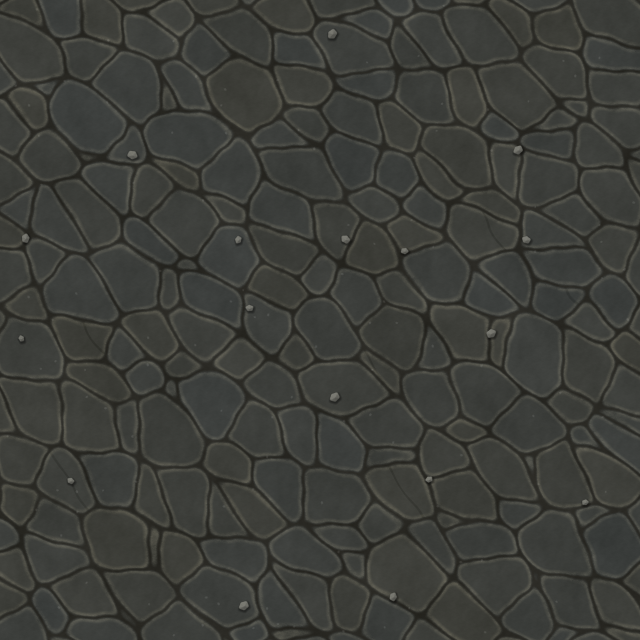
This texture is drawn by a WebGL 2 fragment shader. Its source:

```glsl
#version 300 es
precision highp float;
// Dark cobbles with pale worn rims, narrow soft joints and a few scattered chips.
// Stones are cells of a weighted Voronoi diagram, stretched along a falling
// diagonal; layered sines mottle the faces and make the joints wander.

uniform vec2 u_resolution;
out vec4 fragColor;

vec3 hash3(vec2 p) {
  vec3 h = fract(p.xyx * vec3(0.1031, 0.1030, 0.0973));
  h += dot(h, h.yxz + 33.33);
  return fract((h.xxy + h.yzz) * h.zyx);
}

// Layered sines, roughly -1 to 1
float mottle(vec2 p) {
  float sum = 0.0, amp = 0.55;
  for (int i = 0; i < 7; i++) {
    p = mat2(0.8, 0.6, -0.6, 0.8) * p * 1.9 + 1.7;
    sum += amp * sin(p.x + 1.4 * sin(p.y * 1.3)) * sin(p.y + sin(p.x * 0.7));
    amp *= 0.8;
  }
  return sum;
}

float smoothMin(float a, float b, float k) {
  float h = max(k - abs(a - b), 0.0) / k;
  return min(a, b) - 0.25 * h * h * k;
}

// Site of a cell in xy, its weight in z
vec3 stoneSite(vec2 cell) {
  vec3 h = hash3(cell + 40.0);
  return vec3(cell + 0.04 + 0.92 * h.xy, 0.62 * h.z);
}

// Distance to the joint in x, cell id in yz; offset from the site is returned too
vec3 cobbles(vec2 uv, out vec2 offset) {
  mat2 stretch = mat2(12.0, 0.0, 0.0, 16.5) * mat2(0.8, 0.6, -0.6, 0.8);
  vec2 q = stretch * uv;
  vec2 home = floor(q), nearest = home;
  float best = 1e3;
  for (int y = -2; y <= 2; y++)
    for (int x = -2; x <= 2; x++) {
      vec2 cell = home + vec2(x, y);
      vec3 s = stoneSite(cell);
      float power = dot(q - s.xy, q - s.xy) - s.z;
      if (power < best) { best = power; nearest = cell; offset = q - s.xy; }
    }
  vec2 site = stoneSite(nearest).xy;
  float edge = 1.0;
  for (int y = -2; y <= 2; y++)
    for (int x = -2; x <= 2; x++) {
      if (x == 0 && y == 0) continue;
      vec3 s = stoneSite(nearest + vec2(x, y));
      float power = dot(q - s.xy, q - s.xy) - s.z;
      // Dividing by the gradient gives the distance in canvas units
      float d = 0.5 * (power - best) / length((s.xy - site) * stretch);
      edge = smoothMin(edge, d, 0.009);
    }
  return vec3(edge, nearest);
}

// Signed distance to scattered rounded chips, negative inside
float chips(vec2 uv, float count, float chance, float radius) {
  vec2 cell = floor(uv * count);
  vec3 h = hash3(cell + count);
  if (h.z > chance) return 1.0;
  vec2 r = uv - (cell + 0.2 + 0.6 * h.xy) / count;
  float angle = atan(r.y, r.x) + 6.28 * h.x;
  float size = radius * (0.6 + 0.4 * h.z / chance);
  return length(r) * (1.0 + 0.1 * sin(2.0 * angle) + 0.06 * sin(5.0 * angle)) - size;
}

void main() {
  vec2 uv = gl_FragCoord.xy / u_resolution.y;
  float grain = mottle(uv * 16.0);
  vec2 wander = 0.0022 * sin(uv.yx * 47.0 + 2.0 * sin(uv * 31.0))
              + 0.0008 * sin(uv.yx * 160.0 + uv * 90.0);
  vec2 offset;
  vec3 stone = cobbles(uv + wander, offset);
  float edge = stone.x + 0.0004 * grain;
  vec3 tint = hash3(stone.yz + 7.0);

  // Faces, from olive to slate
  vec3 face = mix(vec3(0.240, 0.242, 0.220), vec3(0.232, 0.243, 0.236), tint.x);
  face += 0.016 * (tint.y - 0.5) + 0.015 * grain;

  // A fine crack across a few stones
  float crack = abs(offset.y + 0.5 * offset.x - 0.15 + 0.03 * sin(offset.x * 7.0));
  face -= 0.035 * step(0.96, tint.z) * (1.0 - smoothstep(0.01, 0.05, crack));

  // Joints of uneven depth and worn rims
  float depth = 0.5 + 0.5 * sin(uv.x * 23.0 + 2.0 * sin(uv.y * 29.0));
  vec3 joint = vec3(0.148, 0.144, 0.124) + 0.022 * depth + 0.012 * grain;
  vec3 color = mix(joint, face, smoothstep(-0.0003, 0.0043, edge));
  float rim = smoothstep(0.0015, 0.0044, edge) * (1.0 - smoothstep(0.0046, 0.0098, edge));
  color += rim * vec3(0.073, 0.067, 0.052) * (0.9 + 0.5 * grain);

  // Faint pale specks
  float speck = chips(uv, 27.0, 0.16, 0.0018);
  color += 0.07 * (1.0 - smoothstep(-0.001, 0.0015, speck));

  // Pale chips with a shadow below and a lit upper side
  float chip = chips(uv, 7.0, 0.36, 0.0075);
  float shadow = chips(uv + vec2(-0.001, 0.002), 7.0, 0.36, 0.0075);
  color *= 1.0 - 0.4 * (1.0 - smoothstep(-0.001, 0.004, shadow));
  float lit = smoothstep(-0.003, 0.003, shadow - chip + 0.001 * grain);
  vec3 chipColor = mix(vec3(0.33, 0.33, 0.31), vec3(0.48, 0.48, 0.45), lit);
  color = mix(color, chipColor, 1.0 - smoothstep(-0.0015, 0.001, chip));

  fragColor = vec4(color, 1.0);
}
```
